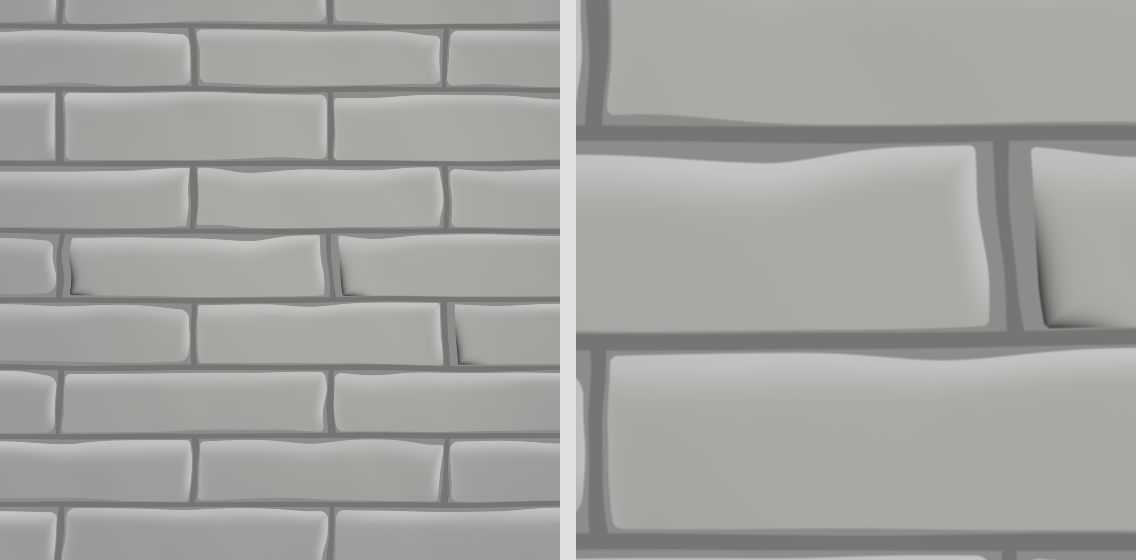
Left, the full canvas; right, a detail of the centre.
Give the GLSL for this texture, as a three.js fragment shader.

```glsl
// Painted grey brick wall: staggered courses, wobbly mortar, bevels and soft highlights.
varying vec2 vUv;

float hash(vec2 p) {
  vec3 q = fract(p.xyx * 0.1031);
  q += dot(q, q.yzx + 33.33);
  return fract((q.x + q.y) * q.z);
}

// Smooth 1D noise, a separate curve per seed
float noise(float x, float seed) {
  float i = floor(x), f = fract(x);
  return mix(hash(vec2(i, seed)), hash(vec2(i + 1.0, seed)), f * f * (3.0 - 2.0 * f));
}

// Height of the bed joint under a course
float bedY(float course, float x) {
  float tall = 0.01 * (1.0 - step(0.5, abs(course - 6.0)));
  return 0.099 + 0.122 * course + tall + 0.004 * (noise(x * 6.0, course + 40.0) - 0.5);
}

// Start and pitch of the upright joints, alternating by course
vec2 bond(float course) {
  return mod(course, 2.0) < 0.5 ? vec2(0.346, 0.451) : vec2(0.107, 0.483);
}

float jointX(float i, float course, float y) {
  vec2 b = bond(course);
  float seed = i * 7.0 + course * 13.0 + 90.0;
  float lean = (hash(vec2(seed, 3.0)) - 0.5) * (y - bedY(course, 0.5) - 0.06) * 0.15;
  return b.x + b.y * i + lean + 0.006 * (noise(y * 22.0, seed) - 0.5);
}

float edge(float d) {
  return smoothstep(-0.001, 0.001, d);
}

void main() {
  vec2 p = vUv;

  // Course and brick that hold this point
  float course = floor((p.y - 0.099) / 0.122 + 0.5);
  course -= 1.0 - step(bedY(course, p.x), p.y);
  vec2 b = bond(course);
  float brick = floor((p.x - b.x) / b.y + 0.5);
  brick -= 1.0 - step(jointX(brick, course, p.y), p.x);
  float seed = brick * 17.0 + course * 31.0 + 200.0;

  // Distances to the four joint centres
  float left = p.x - jointX(brick, course, p.y);
  float right = jointX(brick + 1.0, course, p.y) - p.x;
  float bottom = p.y - bedY(course, p.x);
  float top = bedY(course + 1.0, p.x) - p.y;

  // Dark mortar, with uprights that swell and taper
  float jointSeed = (left < right ? brick : brick + 1.0) * 5.0 + course * 11.0 + 300.0;
  float upright = 0.0035 + 0.0035 * noise(p.y * 18.0, jointSeed);
  float bed = 0.0038 + 0.0016 * noise(p.x * 8.0, course + 60.0);
  float stone = min(min(left, right) - upright, min(bottom, top) - bed);

  // Uneven bevel between mortar and face
  float recessed = step(0.8, hash(vec2(seed, 1.0)));
  float topWave = noise(p.x * 9.0, seed + 0.3);
  float bottomWave = noise(p.x * 8.0, seed + 0.6);
  float leftBevel = 0.001 + 0.004 * noise(p.y * 20.0, seed + 0.1) + 0.01 * recessed;
  float rightBevel = 0.001 + 0.011 * hash(vec2(seed, 2.0)) * noise(p.y * 20.0, seed + 0.2);
  left -= upright + leftBevel;
  right -= upright + rightBevel;
  bottom -= bed + 0.001 + 0.007 * bottomWave * bottomWave;
  top -= bed + 0.002 + 0.011 * topWave * topWave;

  // Face with softly rounded corners
  float radius = mix(0.004, 0.018, hash(vec2(seed, 4.0))) * (1.0 - 0.75 * recessed);
  vec2 q = radius - vec2(min(left, right), min(bottom, top));
  float face = radius - length(max(q, 0.0)) - min(max(q.x, q.y), 0.0);

  // Broad tone of the wall and faint slanted brush strokes
  float light = 1.0 - smoothstep(0.1, 0.75, length((p - vec2(0.62, 0.62)) * vec2(1.0, 0.9)));
  vec3 color = mix(vec3(0.605, 0.602, 0.598), vec3(0.668, 0.664, 0.643), light);
  color += 0.012 * (noise(p.x * 16.0 + p.y * 9.0, seed + 0.8) - 0.5);

  // Glow along the top and right, at times on the left
  float reach = 0.012 + 0.014 * noise(p.x * 5.0, seed + 0.4);
  float glowTop = exp(-pow(max(top, 0.0) / reach, 2.0)) * mix(0.6, 1.0, noise(p.x * 7.0, seed + 0.5));
  float glowRight = 0.85 * exp(-pow(max(right, 0.0) / 0.012, 2.0)) * smoothstep(-0.01, 0.04, bottom);
  float glowLeft = 0.5 * exp(-max(left, 0.0) / 0.008) * hash(vec2(seed, 5.0)) * (1.0 - recessed);
  float glow = max(max(glowTop, glowRight), glowLeft);
  color = mix(color, vec3(0.775, 0.775, 0.772), glow);

  // Shadow in the lower left of recessed bricks
  float sideShade = exp(-max(left, 0.0) / 0.006) * (1.0 - smoothstep(0.02, 0.1, bottom));
  float baseShade = exp(-max(bottom, 0.0) / 0.005) * (1.0 - smoothstep(0.0, 0.06, left));
  color *= 1.0 - 0.65 * recessed * max(sideShade, baseShade);

  // Stack face over bevel over mortar
  color = mix(vec3(0.55, 0.55, 0.547), color, edge(face));
  color = mix(vec3(0.46, 0.46, 0.458), color, edge(stone));
  gl_FragColor = vec4(color, 1.0);
}
```
